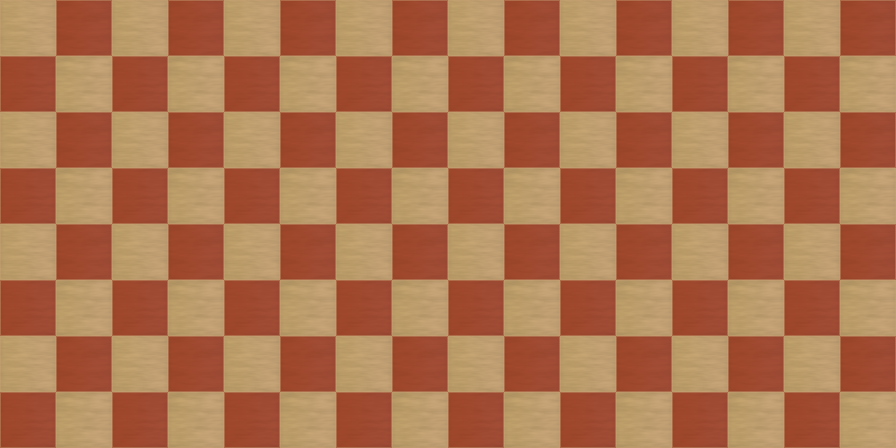
Reproduce this pattern procedurally as a Shadertoy shader.

```glsl
// Checkerboard of red and pale wooden squares with thin light joints.
// Sixteen by eight squares; wrapped gradient noise, stretched sideways,
// gives a fine horizontal grain that repeats every two squares.

const vec2 SQUARES = vec2(16.0, 8.0);
const float GRAIN_SPAN = 2.0;      // squares before the grain repeats
const float JOINT_HALF = 0.010;    // half joint width, in squares

const vec3 RED_WARM  = vec3(0.620, 0.278, 0.168);
const vec3 RED_COOL  = vec3(0.622, 0.292, 0.204);
const vec3 PALE_WARM = vec3(0.732, 0.612, 0.408);
const vec3 PALE_COOL = vec3(0.755, 0.622, 0.450);
const vec3 JOINT     = vec3(0.790, 0.630, 0.450);

// Random unit direction at a lattice point
vec2 latticeGradient(vec2 cell) {
    float h = fract(sin(dot(cell, vec2(127.1, 311.7))) * 4375.85);
    float angle = 6.28319 * h;
    return vec2(cos(angle), sin(angle));
}

// Gradient noise that wraps after a whole number of lattice cells
float wrappedNoise(vec2 p, vec2 period) {
    vec2 i = floor(p);
    vec2 f = p - i;
    vec2 u = f * f * f * (f * (f * 6.0 - 15.0) + 10.0);
    vec2 lo = mod(i, period);
    vec2 hi = mod(i + 1.0, period);
    float a = dot(latticeGradient(lo), f);
    float b = dot(latticeGradient(vec2(hi.x, lo.y)), f - vec2(1.0, 0.0));
    float c = dot(latticeGradient(vec2(lo.x, hi.y)), f - vec2(0.0, 1.0));
    float d = dot(latticeGradient(hi), f - 1.0);
    return mix(mix(a, b, u.x), mix(c, d, u.x), u.y);
}

// Layered streaks running along x
float woodGrain(vec2 p) {
    float sum = 0.0;
    float weight = 0.6;
    vec2 freq = vec2(1.5, 8.0);
    for (int k = 0; k < 3; k++) {
        sum += weight * wrappedNoise(p * freq, freq * GRAIN_SPAN);
        freq *= 2.0;
        weight *= 0.8;
    }
    return sum;
}

// Signed distance to the nearest whole number, changing sign each square
vec2 alternatingDistance(vec2 p) {
    return 0.5 - abs(mod(p + 0.5, 2.0) - 1.0);
}

// One where both square indices have equal parity, smoothed over a pixel
float checkerMask(vec2 edge, float pixel) {
    vec2 side = clamp(edge / (0.5 * pixel), -1.0, 1.0);
    return 0.5 + 0.5 * side.x * side.y;
}

// Pixel coverage of the joints around each square
float jointMask(vec2 edge, float halfWidth, float pixel) {
    vec2 d = abs(edge);
    vec2 upper = min(d + 0.5 * pixel, vec2(halfWidth));
    vec2 lower = max(d - 0.5 * pixel, vec2(-halfWidth));
    vec2 cover = clamp((upper - lower) / pixel, 0.0, 1.0);
    return max(cover.x, cover.y);
}

void mainImage(out vec4 fragColor, in vec2 fragCoord) {
    vec2 p = fragCoord / iResolution.xy * SQUARES;
    float pixel = SQUARES.y / iResolution.y;
    vec2 edge = alternatingDistance(p);

    // Each square drifts from a warm left side to a cooler right side
    float grain = woodGrain(p);
    float cool = smoothstep(0.1, 0.9, fract(p.x) + 0.25 * grain);
    vec3 red = mix(RED_WARM, RED_COOL, cool) * (1.0 + 0.06 * grain);
    vec3 pale = mix(PALE_WARM, PALE_COOL, cool) * (1.0 + 0.09 * grain);
    vec3 color = mix(pale, red, checkerMask(edge, pixel));

    // Slightly darker rims, then the pale joints
    float rim = min(abs(edge.x), abs(edge.y));
    color *= 1.0 - 0.03 * (1.0 - smoothstep(0.0, 0.10, rim));
    color = mix(color, JOINT, 0.75 * jointMask(edge, JOINT_HALF, pixel));

    fragColor = vec4(color, 1.0);
}
```
